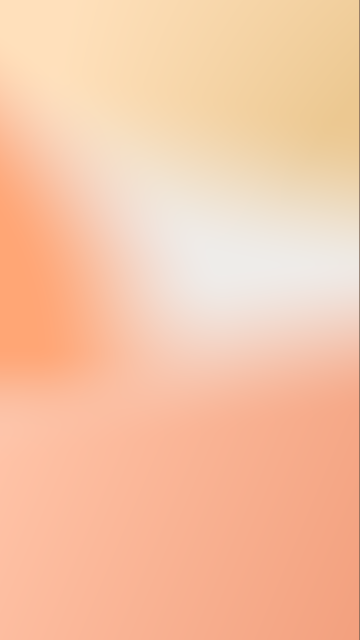
This background is drawn by a Shadertoy shader. Its source:

```glsl
// Soft blurred gradient: sand above, a pale white glow, orange at left, peach below.

const vec3 PEACH_LIGHT = vec3(1.00, 0.765, 0.655);
const vec3 PEACH_DEEP  = vec3(0.95, 0.625, 0.490);
const vec3 MIST        = vec3(0.935, 0.925, 0.915);
const vec3 SAND_LIGHT  = vec3(1.00, 0.880, 0.735);
const vec3 SAND_DEEP   = vec3(0.925, 0.785, 0.570);
const vec3 ORANGE_RIM  = vec3(0.99, 0.710, 0.590);
const vec3 ORANGE_CORE = vec3(1.00, 0.650, 0.460);
const vec3 BORDER      = vec3(0.42, 0.340, 0.290);

// Soft step from 0 to 1, centred on an edge.
float softEdge(float edge, float halfWidth, float value) {
    return smoothstep(edge - halfWidth, edge + halfWidth, value);
}

// Peach field that deepens toward the lower right.
vec3 peachField(vec2 p) {
    float depth = 0.8 * p.x + 0.6 * (0.3 - p.y);
    return mix(PEACH_LIGHT, PEACH_DEEP, clamp(depth, 0.0, 1.0));
}

// Sand field that deepens to the right and lightens at the top.
vec3 sandField(vec2 p) {
    float depth = 1.18 * (p.x - 0.15) - 1.8 * (p.y - 0.86) * p.x;
    return mix(SAND_LIGHT, SAND_DEEP, clamp(depth, 0.0, 1.0));
}

// Coverage of the orange glow, whose curved side recedes with height.
float orangeGlow(vec2 p) {
    float rise = max(p.y - 0.45, 0.0);
    float side = 0.375 - 2.5 * rise * rise;
    return (1.0 - softEdge(side, 0.28, p.x)) * softEdge(0.37, 0.09, p.y);
}

void mainImage(out vec4 fragColor, in vec2 fragCoord) {
    vec2 p = fragCoord / iResolution.xy;

    // Horizontal layers with slanted soft edges
    vec3 color = peachField(p);
    color = mix(color, MIST, softEdge(0.45 + 0.08 * (p.x - 0.6), 0.13, p.y));
    color = mix(color, sandField(p), softEdge(0.79 - 0.11 * p.x, 0.13, p.y));

    // Orange glow from the left
    float glow = orangeGlow(p);
    color = mix(color, mix(ORANGE_RIM, ORANGE_CORE, glow), glow);

    // Hairline along the right side
    color = mix(color, BORDER, smoothstep(0.9965, 1.0, p.x));

    fragColor = vec4(color, 1.0);
}
```
